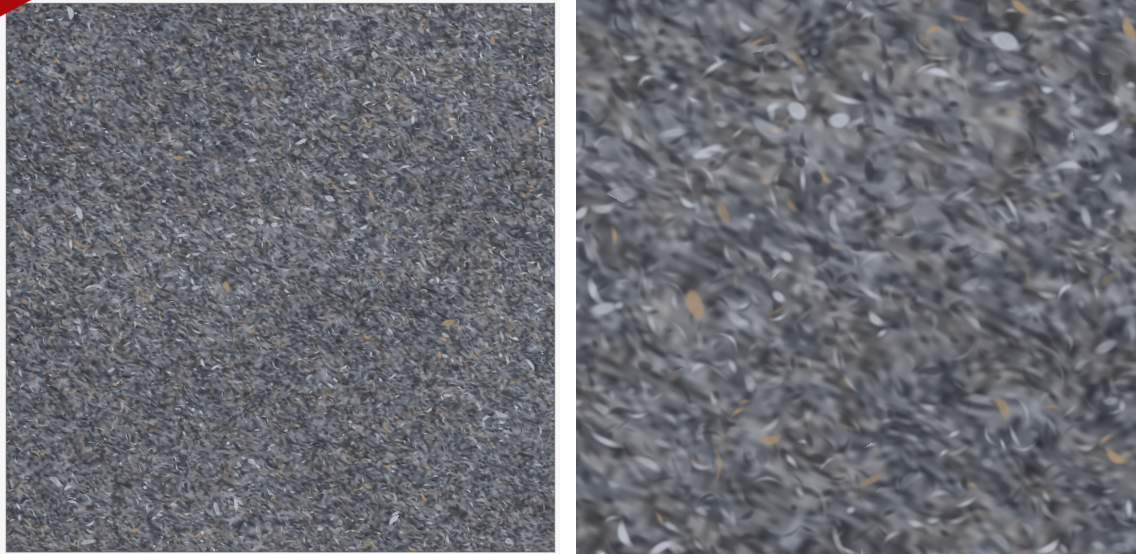
Left: the whole. Right: its middle third, enlarged.
This texture is drawn by a WebGL 2 fragment shader. Its source:

```glsl
#version 300 es
precision highp float;

uniform vec2 u_resolution;
out vec4 fragColor;

const vec3 STONE = vec3(0.405, 0.412, 0.438);
const vec3 PALE = vec3(0.74, 0.76, 0.80);
const vec3 TAN = vec3(0.67, 0.57, 0.45);
const vec3 DARK = vec3(0.23, 0.23, 0.265);
const vec3 MARGIN = vec3(0.965);
const vec3 RIM = vec3(0.34, 0.34, 0.36);
const vec3 CORNER_RED = vec3(0.66, 0.04, 0.05);
const vec4 SLAB = vec4(0.0105, 0.003, 0.991, 0.9945); // left, bottom, right, top
const vec2 CORNER_SIZE = vec2(0.056, 0.030);
const float TILT = -0.42;         // main direction of the grain
const float ANGLE_SPREAD = 2.3;   // range of flake directions
const float SOFTNESS = 0.0013;    // edge blur of flakes
const float TAN_SHARE = 0.2;
const float COARSE_GRAIN = 0.17;
const float FINE_GRAIN = 0.26;
const float CLOUDS = 0.07;

// Four random values per cell from an integer hash
vec4 hash4(vec2 cell, uint seed) {
    ivec2 c = ivec2(cell);
    uvec4 v = uvec4(uint(c.x), uint(c.y), seed, seed + 17u);
    v = v * 1664525u + 1013904223u;
    v += v.yzxy * v.wxyz;
    v ^= v >> 16u;
    v += v.yzxy * v.wxyz;
    return vec4(v >> 8u) / 16777216.0;
}

float valueNoise(vec2 p, uint seed) {
    vec2 i = floor(p);
    vec2 f = fract(p);
    f = f * f * (3.0 - 2.0 * f);
    float a = hash4(i, seed).x;
    float b = hash4(i + vec2(1.0, 0.0), seed).x;
    float c = hash4(i + vec2(0.0, 1.0), seed).x;
    float d = hash4(i + vec2(1.0), seed).x;
    return mix(mix(a, b, f.x), mix(c, d, f.x), f.y);
}

vec2 rotate(vec2 p, float angle) {
    float c = cos(angle), s = sin(angle);
    return vec2(c * p.x + s * p.y, c * p.y - s * p.x);
}

// One layer of scattered, bent flakes, light or dark
vec3 addFlakes(vec3 color, vec2 p, float cells, float chance, float lightShare, uint seed) {
    vec2 g = p * cells;
    vec2 home = floor(g);
    float blur = SOFTNESS * cells;
    for (int j = -1; j <= 1; j++) {
        for (int i = -1; i <= 1; i++) {
            vec2 cell = home + vec2(i, j);
            vec4 place = hash4(cell, seed);
            vec4 look = hash4(cell, seed + 101u);
            if (look.z > chance) continue;
            vec2 d = rotate(g - cell - place.xy, TILT + (place.z - 0.5) * ANGLE_SPREAD);
            d.y += (look.w - 0.5) * 1.2 * d.x * d.x;
            vec2 size = vec2(mix(0.20, 0.52, look.x), mix(0.08, 0.20, look.y));
            float dist = (length(d / size) - 1.0) * size.y;
            float mask = 1.0 - smoothstep(-blur, blur, dist);
            bool isLight = place.w < lightShare;
            float level = isLight ? place.w / lightShare : (place.w - lightShare) / (1.0 - lightShare);
            vec3 lightTone = fract(look.w * 7.0) < TAN_SHARE ? TAN : PALE;
            float opacity = isLight ? mix(0.25, 0.95, level * level) : mix(0.3, 0.8, level);
            color = mix(color, isLight ? lightTone : DARK, mask * opacity);
        }
    }
    return color;
}

vec3 stone(vec2 p) {
    // Gently wavering grain direction
    vec2 warp = vec2(valueNoise(p * 28.0, 1u), valueNoise(p * 28.0, 2u)) - 0.5;
    vec2 q = rotate(p + warp * 0.012, TILT);
    float clouds = 0.6 * valueNoise(p * 7.0, 3u) + 0.4 * valueNoise(p * 17.0, 4u);
    float coarse = valueNoise(q * vec2(70.0, 125.0), 5u);
    float fine = valueNoise(q * vec2(165.0, 250.0), 6u);
    vec3 color = STONE + CLOUDS * (clouds - 0.5)
        + COARSE_GRAIN * (coarse - 0.5) + FINE_GRAIN * (fine - 0.5);

    // Slight warm and cool drift
    float warmth = valueNoise(q * vec2(45.0, 70.0), 7u) - 0.5;
    color += warmth * vec3(0.03, 0.008, -0.025);

    // Flakes gather in clusters
    float cluster = smoothstep(0.25, 0.75, clouds);
    color = addFlakes(color, p, 105.0, 0.55, 0.45, 20u);
    color = addFlakes(color, p, 64.0, mix(0.25, 0.65, cluster), 0.5, 30u);
    color = addFlakes(color, p, 37.0, mix(0.03, 0.28, cluster), 0.6, 40u);
    return color - 0.025 * (1.0 - smoothstep(0.0, 0.25, p.x));
}

void main() {
    vec2 uv = gl_FragCoord.xy / u_resolution;
    vec2 p = gl_FragCoord.xy / u_resolution.y;
    float pixel = 1.0 / u_resolution.y;

    // Slab with a thin rim on a pale margin
    vec2 inset = min(uv - SLAB.xy, SLAB.zw - uv);
    float inside = min(inset.x, inset.y);
    vec3 color = mix(stone(p), RIM, 0.6 * (1.0 - smoothstep(0.001, 0.003, inside)));
    color = mix(MARGIN, color, smoothstep(-pixel, pixel, inside));

    // Red corner at the upper left
    vec2 corner = vec2(uv.x, 1.0 - uv.y) / CORNER_SIZE;
    float edge = (corner.x + corner.y - 1.0) / length(1.0 / CORNER_SIZE);
    color = mix(CORNER_RED, color, smoothstep(-pixel, pixel, edge));

    fragColor = vec4(clamp(color, 0.0, 1.0), 1.0);
}
```
